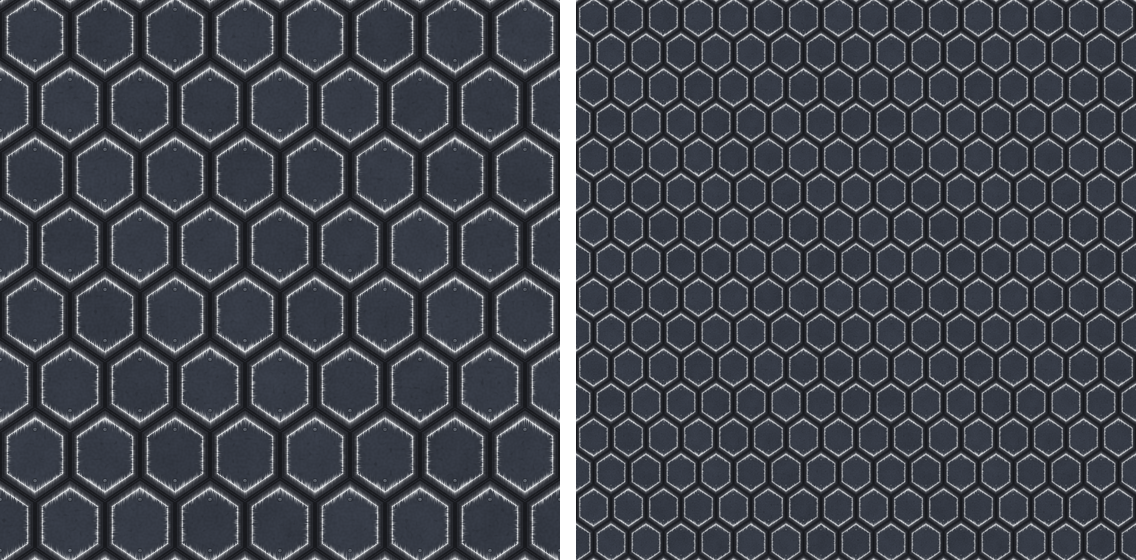
Left, the tile; right, the same tile 2 across and 2 down.
This pattern is drawn by a WebGL 1 fragment shader. Its source:

```glsl
precision highp float;
// Eight by eight staggered hexagonal metal plates with rivets and pale worn rims,
// set in dark ribbed grooves. Two offset lattices give the nearest plate, a hexagon
// distance shapes it, and wrapping gradient noise adds frayed wear and mottling.

uniform vec2 u_resolution;

vec2 gradient(vec2 cell, float period) {
  cell = mod(cell, period);
  vec3 h = fract(cell.xyx * vec3(0.1031, 0.1030, 0.0973));
  h += dot(h, h.yzx + 33.33);
  float angle = 6.2832 * fract((h.x + h.y) * h.z);
  return vec2(cos(angle), sin(angle));
}

// Gradient noise, about -0.7 to 0.7, repeating after a whole period.
float noise(vec2 p, float period) {
  vec2 i = floor(p), f = p - i;
  vec2 w = f * f * f * (f * (f * 6.0 - 15.0) + 10.0);
  vec2 k = vec2(1.0, 0.0);
  float bottom = mix(dot(gradient(i, period), f),
                     dot(gradient(i + k.xy, period), f - k.xy), w.x);
  float top = mix(dot(gradient(i + k.yx, period), f - k.yx),
                  dot(gradient(i + k.xx, period), f - k.xx), w.x);
  return mix(bottom, top, w.y);
}

// Distance to the sides of a slightly tall hexagon; neighbours meet at 0.5.
float hexDistance(vec2 p) {
  p = abs(p);
  return max(p.x, 0.5 * p.x + 0.75 * p.y);
}

void main() {
  vec2 uv = gl_FragCoord.xy / u_resolution;
  vec2 p = uv * 8.0;
  float aa = 8.0 / min(u_resolution.x, u_resolution.y);

  // Nearest plate of the two staggered lattices
  vec2 a = vec2(fract(p.x + 0.5) - 0.5, mod(p.y + 0.5, 2.0) - 1.0);
  vec2 b = vec2(fract(p.x) - 0.5, mod(p.y - 0.5, 2.0) - 1.0);
  vec2 c = hexDistance(a) < hexDistance(b) ? a : b;
  vec2 id = mod(floor(2.0 * (p - c) + 0.5), 16.0);
  float d = hexDistance(c);
  float edge = d - 0.396;
  float slanted = step(abs(c.x), 0.5 * abs(c.x) + 0.75 * abs(c.y));

  // Surface mottling
  float cloud = noise(uv * 20.0, 20.0) + 0.6 * noise(uv * 47.0 + 0.3, 47.0);
  float grain = noise(uv * 190.0, 190.0);
  float pits = smoothstep(0.28, 0.55, noise(uv * 110.0 + 0.7, 110.0));
  float tone = 1.0 + 0.07 * cloud + 0.10 * grain - 0.10 * pits
             + 0.03 * sin(dot(id, vec2(2.3, 4.1)));

  // Plate face, shaded a little towards its border
  vec3 plate = vec3(0.208, 0.228, 0.270) * tone;
  plate *= 1.0 - 0.07 * smoothstep(-0.16, -0.03, edge);

  // Ribbed groove with a double dark seam along its middle
  float rib = cos(edge * 6.2832 / 0.035);
  vec3 groove = vec3(0.138, 0.146, 0.170) * (1.0 + 0.10 * rib + 0.09 * grain);
  groove *= 1.0 + 0.12 * slanted - 0.10 * smoothstep(0.03, 0.09, edge);
  float seam = 1.0 - smoothstep(0.003, 0.003 + aa, abs(d - 0.487));
  groove *= 1.0 - 0.32 * seam;

  vec3 color = mix(plate, groove, smoothstep(-0.5 * aa, 0.5 * aa, edge));

  // Rivets near the top and bottom corners
  float rivet = length(vec2(c.x, abs(c.y) - 0.365)) - 0.030;
  color *= 1.0 - 0.25 * (1.0 - smoothstep(0.0, 0.7 * aa, abs(rivet) - 0.002));
  vec3 rivetColor = vec3(0.345, 0.370, 0.405) * (1.0 + 0.3 * grain + 3.0 * (c.y - sign(c.y) * 0.365));
  color = mix(color, rivetColor, 1.0 - smoothstep(-aa, 0.2 * aa, rivet));

  // Frayed pale rim: fibres run across each side and grow at the tips
  float along = mix(c.y + 8.0 * sign(c.x), 1.2 * c.x + 4.0 * sign(c.y), slanted);
  vec2 fibreSpot = vec2(along * 42.0 + dot(id, vec2(17.0, 53.0)), edge * 16.0 + id.x * 7.0);
  float fibre = noise(fibreSpot, 1024.0) + 0.5 * noise(fibreSpot * vec2(0.31, 0.5) + 90.0, 1024.0);
  float tip = smoothstep(0.26, 0.52, abs(c.y));
  float reach = mix(0.011, 0.019, tip);
  reach *= edge < 0.0 ? max(0.35, 1.15 + 1.7 * fibre) : 1.0 + 0.35 * fibre;
  float rim = exp(-abs(edge) / reach) * (0.95 + 0.35 * fibre);
  rim += 0.10 * exp(-abs(edge) / 0.035) * (0.6 + tip);
  color = mix(color, vec3(0.86, 0.87, 0.88), clamp(rim, 0.0, 1.0));

  gl_FragColor = vec4(color, 1.0);
}
```
